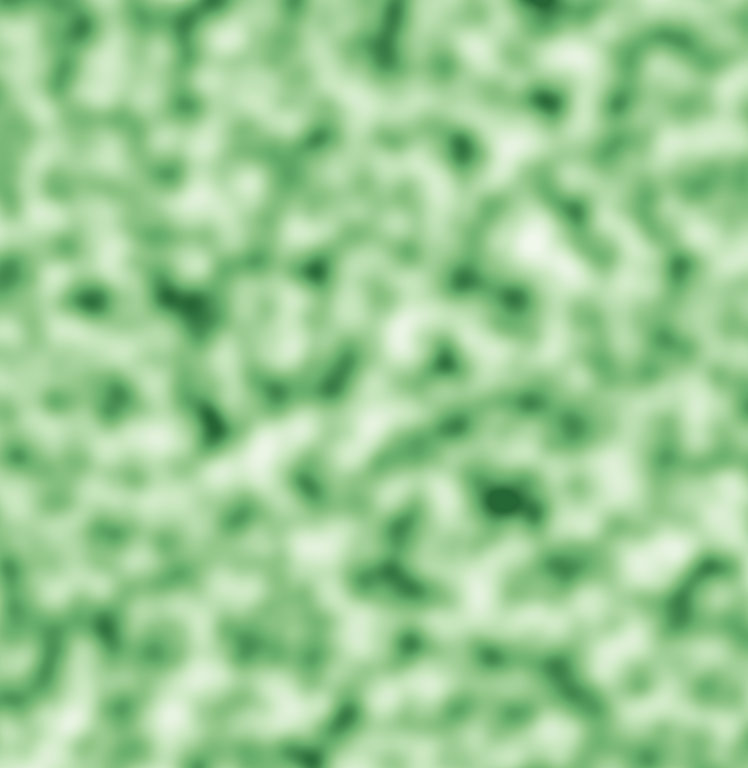
Reproduce this texture procedurally as a Shadertoy shader.

```glsl
const float TAU = 6.2831853;

const vec3 DEEP_GREEN = vec3(0.15, 0.405, 0.21);
const vec3 LEAF_GREEN = vec3(0.40, 0.68, 0.42);
const vec3 MID_GREEN  = vec3(0.55, 0.765, 0.515);
const vec3 PALE_GREEN = vec3(0.78, 0.90, 0.74);
const vec3 MIST       = vec3(0.94, 0.97, 0.92);

// Integer hash of a lattice cell, from 0 to 1
float hash(ivec2 cell, uint seed) {
    uvec2 q = uvec2(cell + 4096) * uvec2(1597334u, 3812015u);
    uint n = (q.x ^ q.y) + seed * 668265u;
    n = (n ^ (n >> 15)) * 2246823u;
    n = (n ^ (n >> 13)) * 3266489u;
    n ^= n >> 16;
    return float(n & 65535u) / 65536.0;
}

float cornerSlope(ivec2 cell, vec2 offset, uint seed) {
    float angle = TAU * hash(cell, seed);
    return dot(vec2(cos(angle), sin(angle)), offset);
}

float gradientNoise(vec2 p, uint seed) {
    ivec2 cell = ivec2(floor(p));
    vec2 f = fract(p);
    vec2 fade = f * f * f * (f * (f * 6.0 - 15.0) + 10.0);
    float low = mix(cornerSlope(cell, f, seed),
                    cornerSlope(cell + ivec2(1, 0), f - vec2(1, 0), seed), fade.x);
    float high = mix(cornerSlope(cell + ivec2(0, 1), f - vec2(0, 1), seed),
                     cornerSlope(cell + ivec2(1, 1), f - vec2(1, 1), seed), fade.x);
    return mix(low, high, fade.y);
}

// One noise layer, turned so that the lattices do not line up
float layer(vec2 p, float cells, float angle, uint seed) {
    float c = cos(angle), s = sin(angle);
    return gradientNoise(mat2(c, s, -s, c) * p * cells + 0.37, seed);
}

// Deepens the dark cores and flattens the light peaks
float skew(float x, float amount) {
    return x - amount * x * x;
}

float ramp(float from, float to, float x) {
    return clamp((x - from) / (to - from), 0.0, 1.0);
}

// Each stop sits at the tone equal to its red value
vec3 palette(float tone) {
    vec3 color = mix(DEEP_GREEN, LEAF_GREEN, ramp(DEEP_GREEN.r, LEAF_GREEN.r, tone));
    color = mix(color, MID_GREEN, ramp(LEAF_GREEN.r, MID_GREEN.r, tone));
    color = mix(color, PALE_GREEN, ramp(MID_GREEN.r, PALE_GREEN.r, tone));
    return mix(color, MIST, ramp(PALE_GREEN.r, MIST.r, tone));
}

void mainImage(out vec4 fragColor, in vec2 fragCoord) {
    vec2 p = fragCoord / iResolution.y;

    // Soft blobs over broad patches, with a little finer variation
    float blobs = layer(p, 15.5, 0.3, 3u);
    float patches = layer(p, 9.5, 0.9, 11u);
    float detail = layer(p, 23.0, 1.3, 29u);
    float relief = 0.53 * blobs + 0.35 * patches + 0.15 * detail;
    float tone = 0.62 + skew(relief, 0.6);

    fragColor = vec4(palette(tone), 1.0);
}
```
